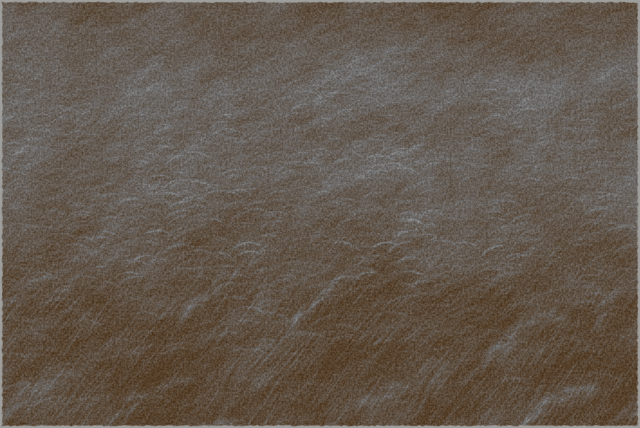
Give the GLSL for this texture, as a WebGL 2 fragment shader.

```glsl
#version 300 es
precision highp float;
// Wind-bent meadow grass: hazy far field, beaded seed heads, soft near plumes, thin pale frame.

#define BROWN vec3(0.335, 0.248, 0.160)
#define GREY vec3(0.435, 0.430, 0.430)
#define PALE vec3(0.640, 0.640, 0.630)
#define STALK_ANGLE 0.90
#define DRIFT_ANGLE 0.38
#define STALK_GAIN 0.34
#define HEAD_GAIN 0.62
#define PLUME_GAIN 0.60
#define GRAIN_GAIN 0.085
#define FRAME_WIDTH 0.0055

uniform vec2 u_resolution;
out vec4 outColor;

vec2 hash2(vec2 p) {
  vec3 q = fract(p.xyx * vec3(0.1031, 0.1030, 0.0973));
  q += dot(q, q.yzx + 33.33);
  return fract((q.xx + q.yz) * q.zy);
}

// Gradient noise, roughly -0.7 to 0.7
float corner(vec2 cell, vec2 offset) {
  float a = 6.2832 * hash2(cell).x;
  return dot(vec2(cos(a), sin(a)), offset);
}

float noise(vec2 p) {
  vec2 i = floor(p), f = p - i, e = vec2(1.0, 0.0);
  vec2 w = f * f * f * (f * (f * 6.0 - 15.0) + 10.0);
  return mix(mix(corner(i, f), corner(i + e, f - e), w.x),
             mix(corner(i + e.yx, f - e.yx), corner(i + 1.0, f - 1.0), w.x), w.y);
}

float fbm(vec2 p) {
  float sum = 0.0, gain = 1.0;
  for (int i = 0; i < 4; i++) {
    sum += gain * noise(p);
    p = p * 2.03 + 19.7;
    gain *= 0.58;
  }
  return sum;
}

// Coordinates along and across a direction
vec2 turn(vec2 p, float a) {
  float c = cos(a), s = sin(a);
  return vec2(c * p.x + s * p.y, c * p.y - s * p.x);
}

// Nodding, beaded seed heads scattered one per cell
float seedHeads(vec2 p, float size, float seed, float px) {
  vec2 cell = size * vec2(1.0, 0.42), id = floor(p / cell);
  float cover = 0.0;
  for (int k = 0; k < 9; k++) {
    vec2 c = id + vec2(k % 3 - 1, k / 3 - 1);
    vec2 h = hash2(c + seed), v = hash2(c + seed + 57.0);
    vec2 q = turn((p - (c + h) * cell) / size, mix(-0.28, 0.50, v.x));
    float bead = noise(vec2(q.x * 17.0, q.y * 9.0) + h * 40.0);
    float arc = abs(q.y + 0.6 * q.x * q.x + 0.03 * bead);
    float width = 0.038 * (1.0 - 4.0 * q.x * q.x) * (0.8 + 1.2 * bead);
    float soft = px / size + 0.012;
    cover = max(cover, smoothstep(soft, -soft, arc - width) * step(abs(q.x), 0.5) * (0.35 + 0.65 * v.y));
  }
  return cover;
}

// Thin, slightly bowed stalks in long narrow cells
float stalks(vec2 p, float seed, float px) {
  vec2 cell = vec2(0.20, 0.020), q = turn(p, STALK_ANGLE);
  q.y += 0.012 * noise(p * 5.0 + seed);
  vec2 id = floor(q / cell);
  float cover = 0.0;
  for (int k = 0; k < 9; k++) {
    vec2 c = id + vec2(k % 3 - 1, k / 3 - 1), h = hash2(c + seed);
    vec2 d = q - (c + h) * cell;
    float line = abs(d.y - (h.y - 0.5) * 0.16 * d.x - 0.4 * d.x * d.x);
    float ends = smoothstep(0.10, 0.03, abs(d.x));
    cover = max(cover, ends * smoothstep(0.0009 + px, 0.0, line) * (0.3 + 0.7 * h.x));
  }
  return cover;
}

// Out-of-focus plumes: soft tufts hung along a bending spine
float plumes(vec2 p) {
  vec2 cell = vec2(0.27, 0.21), id = floor(p / cell);
  float cover = 0.0;
  for (int k = 0; k < 9; k++) {
    vec2 c = id + vec2(k % 3 - 1, k / 3 - 1), h = hash2(c + 211.0);
    vec2 d = p - (c + h) * cell;
    for (int t = 0; t < 7; t++) {
      float s = float(t) / 6.0;
      vec2 v = hash2(c * 7.0 + float(t) + 5.0);
      vec2 spine = vec2(0.17 * s - 0.09, 0.19 * s - 0.08 * s * s - 0.07);
      vec2 q = turn(d - spine - 0.022 * (v - 0.5), mix(0.95, 0.05, s) + 0.5 * (v.x - 0.5));
      q.y += 5.0 * q.x * q.x;
      q /= vec2(0.030, 0.0085) * (0.7 + 0.6 * v.y);
      cover = max(cover, exp(-dot(q, q)) * (0.45 + 0.55 * h.x));
    }
  }
  return cover;
}

void main() {
  float px = 1.0 / u_resolution.y;
  vec2 p = gl_FragCoord.xy * px;
  float y = p.y, aspect = u_resolution.x * px;
  float near = smoothstep(0.62, 0.15, y);

  // Broad haze and wind-swept patches
  float haze = mix(0.17, 0.70, smoothstep(0.18, 0.68, y)) - 0.27 * smoothstep(0.80, 1.0, y);
  vec2 drift = turn(p, DRIFT_ANGLE);
  float tone = haze + 0.34 * fbm(drift * vec2(4.0, 10.0));
  tone += mix(0.22, 0.12, near) * fbm(drift * vec2(20.0, 58.0) + 8.0);

  // Stalk fibres, strongest in the foreground
  vec2 fibre = turn(p, STALK_ANGLE + 0.15 * noise(p * 3.0));
  tone += mix(0.10, 0.32, near) * noise(fibre * vec2(14.0, 125.0));
  tone += STALK_GAIN * mix(0.25, 1.0, near) * max(stalks(p, 3.0, px), stalks(p, 91.0, px));

  // Seed heads grow towards the viewer
  float heads = 0.0;
  for (int i = 0; i < 6; i++) {
    float t = float(i) / 5.0, band = (y - mix(0.84, 0.14, t)) / 0.17;
    float weight = exp(-band * band) * (0.45 + 2.2 * t * (1.0 - t));
    heads = max(heads, weight * seedHeads(p, mix(0.045, 0.115, t * t), 31.0 * float(i), px));
  }
  heads *= 0.65 + 0.7 * smoothstep(-0.3, 0.4, noise(p * 6.0 + 4.0));
  tone += HEAD_GAIN * heads;
  float tuft = plumes(p) * smoothstep(0.43, 0.24, y);
  tone += PLUME_GAIN * tuft * (1.0 + 0.8 * noise(drift * vec2(55.0, 130.0)));

  // Colour ramp with fine grain
  float grain = noise(p * 237.0) + 0.6 * noise(p * 141.0 + 60.0);
  tone += 1.6 * GRAIN_GAIN * grain;
  vec3 color = mix(BROWN, GREY, clamp(tone, 0.0, 1.05));
  color = mix(color, PALE, 0.55 * smoothstep(0.88, 1.6, tone));
  color += GRAIN_GAIN * grain;

  // Ragged pale frame
  vec2 rim = min(p, vec2(aspect, 1.0) - p);
  float edge = min(rim.x, rim.y) + 0.003 * noise(p * 110.0);
  color = mix(color, PALE - 0.02, smoothstep(px, -px, edge - FRAME_WIDTH));
  outColor = vec4(color, 1.0);
}
```
